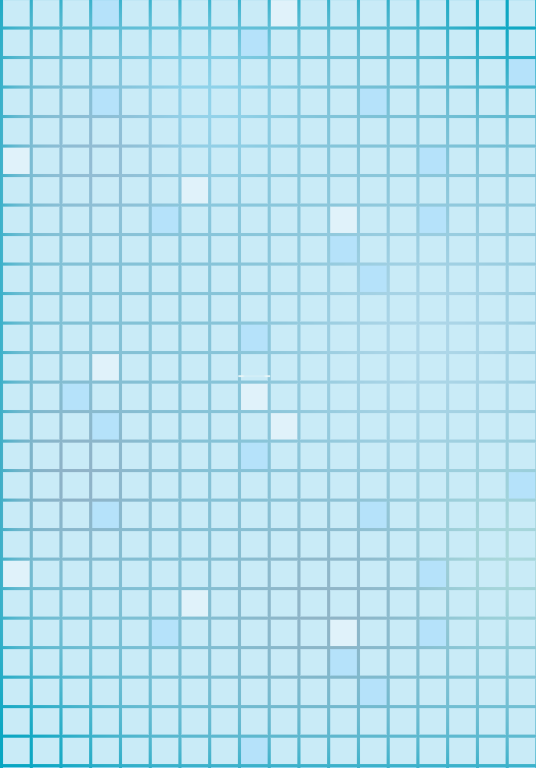
Give the GLSL for this pattern, as a Shadertoy shader.

```glsl
// Pale blue wall of square tiles, 18 across and 26 down, with thin coloured grout.
// Modular arithmetic scatters the accent tiles in a 14-row cycle; soft
// Gaussian washes shift the grout between teal, grey and sky blue.

// Blend a soft round wash of colour into the base
vec3 wash(vec3 base, vec3 tint, vec2 uv, vec2 centre, float radius) {
    vec2 d = (uv - centre) * vec2(0.7, 1.0) / radius;
    return mix(base, tint, exp(-dot(d, d)));
}

vec3 groutColour(vec2 uv) {
    vec3 teal = vec3(0.03, 0.65, 0.76);
    vec3 c = vec3(0.51, 0.76, 0.84);
    c = wash(c, vec3(0.62, 0.85, 0.94), uv, vec2(0.36, 0.88), 0.13);
    c = wash(c, vec3(0.68, 0.84, 0.91), uv, vec2(0.80, 0.55), 0.19);
    c = wash(c, vec3(0.67, 0.85, 0.86), uv, vec2(0.95, 0.27), 0.13);
    c = wash(c, vec3(0.57, 0.70, 0.78), uv, vec2(0.13, 0.38), 0.11);
    c = wash(c, vec3(0.58, 0.71, 0.78), uv, vec2(0.60, 0.20), 0.13);
    c = wash(c, vec3(0.59, 0.74, 0.83), uv, vec2(0.17, 0.80), 0.10);
    // Stronger teal along the borders and in two opposite corners
    vec2 edge = min(uv, 1.0 - uv);
    c = mix(c, teal, 0.6 * exp(-uv.x * 28.0));
    c = mix(c, teal, 0.6 * exp(-edge.y * 16.0));
    c = wash(c, teal, uv, vec2(1.0, 1.0), 0.13);
    return wash(c, teal, uv, vec2(0.0, 0.0), 0.13);
}

vec3 tileColour(ivec2 id) {
    int r = id.y % 14;
    // Blue accents: quadratic column walk, with a second tile in two rows
    int blueColumn = (3 + 3 * r + 2 * r * r) % 18;
    bool blueRow = r == 0 || (r % 6 != 0 && r % 6 != 4);
    bool twin = (r == 3 || r == 7) && id.x == (blueColumn + 9) % 18;
    if (blueRow && (id.x == blueColumn || twin)) return vec3(0.71, 0.885, 0.98);
    // White accents: a diagonal step of five and a half columns per row
    if ((r + 2) % 7 < 3 && id.x == ((11 * r + 18) / 2) % 18) return vec3(0.88, 0.95, 0.98);
    return vec3(0.79, 0.92, 0.97);
}

void mainImage(out vec4 fragColor, in vec2 fragCoord) {
    vec2 uv = fragCoord / iResolution.xy;
    // Grid counted from the top left, one unit per tile
    vec2 grid = vec2(uv.x * 18.02 - 0.05, (1.0 - uv.y) * 26.03 + 0.05);
    vec2 pixel = vec2(18.02, 26.03) / iResolution.xy;

    vec3 colour = tileColour(ivec2(floor(grid)));
    // Sliver of sky blue under the last grout line
    colour = mix(colour, vec3(0.60, 0.85, 0.95), step(26.0, grid.y));

    // Antialiased grout
    vec2 toLine = abs(grid - round(grid));
    vec2 grout = 1.0 - smoothstep(0.053 - 0.6 * pixel, 0.053 + 0.6 * pixel, toLine);
    colour = mix(colour, groutColour(uv), max(grout.x, grout.y));

    // Fine pale scratch, brightest at both ends
    vec2 scratch = abs(grid - vec2(8.5, 12.8));
    float mark = 1.0 - smoothstep(0.01, 0.02 + pixel.y, scratch.y);
    mark *= 1.0 - smoothstep(0.52, 0.52 + pixel.x, scratch.x);
    colour = mix(colour, vec3(0.93, 0.97, 0.97), mark * mix(0.25, 0.9, smoothstep(0.3, 0.42, scratch.x)));

    fragColor = vec4(colour, 1.0);
}
```
